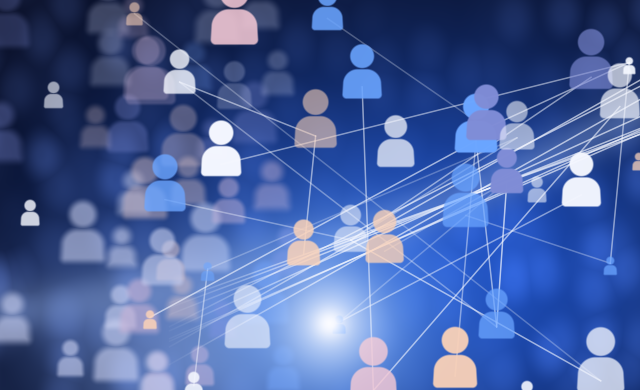
A Shadertoy shader for this background:

```glsl
// A network of people icons linked by thin light lines over a deep blue glow.
// Icons are signed distance shapes scattered by a low-discrepancy sequence;
// soft cellular blobs give the defocused backdrop, a curved beam crosses it.

const vec3 NIGHT = vec3(0.030, 0.045, 0.120);
const vec3 ROYAL = vec3(0.110, 0.310, 0.760);
const vec3 SKY   = vec3(0.400, 0.620, 0.960);
const vec3 HAZE  = vec3(0.560, 0.660, 0.860);
const vec3 SLATE = vec3(0.340, 0.420, 0.640);
const vec3 WHITE = vec3(0.960, 0.970, 1.000);
const vec3 PEACH = vec3(0.980, 0.820, 0.720);
const vec3 PINK  = vec3(0.950, 0.780, 0.830);
const vec3 LILAC = vec3(0.500, 0.550, 0.840);
const vec2 GLOW_AT = vec2(0.515, 0.170);   // fraction of the canvas
const vec2 SPREAD = vec2(0.7549, 0.5698);  // scatter step
const float EDGE = 0.0030;                 // edge softness
const float BLOB_SCALE = 9.0;
const int SHARP_ICONS = 36;
const int SOFT_ICONS = 40;
const int LINKS = 24;
const int RAYS = 9;

float hash(float n) { return fract(sin(n * 91.345 + 1.7) * 4375.85); }

vec2 hash2(vec2 c) {
    return fract(sin(vec2(dot(c, vec2(127.1, 311.7)), dot(c, vec2(269.5, 183.3)))) * 4375.85);
}

// Defocused lights: brightest soft blob among the neighbouring cells.
float blobs(vec2 p) {
    vec2 cell = floor(p), f = fract(p);
    float light = 0.0;
    for (int y = -1; y <= 1; y++)
    for (int x = -1; x <= 1; x++) {
        vec2 o = vec2(x, y), h = hash2(cell + o);
        float d = length((o + h - f) * vec2(1.2, 0.9));
        light = max(light, smoothstep(0.75, 0.1, d) * h.x * (0.4 + 0.6 * h.y));
    }
    return light;
}

float beamHeight(float x) { return 0.20 + 0.10 * x + 0.13 * x * x; }

// Head and shoulders standing on the origin, one unit tall.
float personDistance(vec2 p) {
    float head = length(p - vec2(0.0, 0.78)) - 0.22;
    p.y -= 0.27;
    float corner = p.y > 0.0 ? 0.25 : 0.08;
    vec2 q = abs(p) - vec2(0.35 - 0.06 * p.y, 0.27) + corner;
    float body = length(max(q, 0.0)) + min(max(q.x, q.y), 0.0) - corner;
    return min(head, body);
}

float person(vec2 p, float size, float blur) {
    return 1.0 - smoothstep(-blur, blur, personDistance(p / size) * size);
}

float thinLine(vec2 p, vec2 a, vec2 b) {
    vec2 ab = b - a;
    float t = clamp(dot(p - a, ab) / max(dot(ab, ab), 1e-4), 0.0, 1.0);
    return 1.0 - smoothstep(0.0003, EDGE + 0.0006, length(p - a - ab * t));
}

vec3 iconColour(float t) {
    return t < 0.40 ? WHITE : t < 0.54 ? PEACH : t < 0.66 ? PINK : t < 0.84 ? SKY * 1.05 : LILAC;
}

// Base of a sharp icon; about half of them gather along the beam.
vec2 node(float i, float span) {
    vec2 s = fract(0.37 + SPREAD * i);
    float x = pow(s.x, 0.75) * span;
    float nearBeam = beamHeight(x) + (s.y - 0.6) * 0.36;
    float gather = step(0.5, hash(i + 0.3)) * smoothstep(0.5, 0.8, x);
    return vec2(x, mix(s.y * 1.08 - 0.08, nearBeam, gather));
}

vec3 backdrop(vec2 p, float span) {
    vec2 q = (p - vec2(0.66 * span, 0.30)) * vec2(1.1, 1.6);
    vec3 col = mix(NIGHT, ROYAL, exp(-1.2 * dot(q, q)));
    float away = smoothstep(0.85, 0.25, p.x) + 0.6 * smoothstep(1.0, 1.6, p.x);
    float light = blobs(p * BLOB_SCALE) + 0.5 * blobs(p * BLOB_SCALE * 0.5 + 7.0);
    col += SLATE * light * mix(0.18, 0.60, min(away, 1.0)) * mix(1.0, 0.55, p.y);
    vec2 h = (p - vec2(0.33 * span, 0.12)) * vec2(1.0, 1.5);
    col = mix(col, HAZE, 0.65 * exp(-7.0 * dot(h, h)));
    float off = (p.y - beamHeight(p.x)) / 0.065;
    return mix(col, HAZE, 0.36 * exp(-off * off));
}

void mainImage(out vec4 fragColor, in vec2 fragCoord) {
    vec2 p = fragCoord / iResolution.y;
    float span = iResolution.x / iResolution.y;
    vec3 col = backdrop(p, span);

    // Defocused crowd, mostly on the left
    for (int k = 0; k < SOFT_ICONS; k++) {
        float i = float(k);
        vec2 s = fract(0.11 + SPREAD * i);
        vec2 at = vec2(s.x * (k % 4 == 0 ? 1.0 : 0.46) * span, s.y * 1.05 - 0.08);
        float size = mix(0.09, 0.18, hash(i + 40.1));
        float cover = person(p - at, size, mix(0.005, 0.016, hash(i + 60.2)));
        float dim = mix(0.60, 0.26, smoothstep(0.25, 0.75, at.y));
        vec3 tint = mix(iconColour(hash(i + 80.7)), LILAC, 0.35);
        col = mix(col, tint, cover * dim);
    }

    // Central glow
    float d = length(p - GLOW_AT * vec2(span, 1.0));
    col = mix(col, SKY, 0.75 * exp(-13.0 * d * d));
    col = mix(col, WHITE, 0.65 * exp(-85.0 * d * d));

    // Links between icons, then a fan of rays along the beam
    for (int k = 0; k < LINKS; k++) {
        float i = float(k);
        vec2 a = node(i, span), b = node(i + 3.0 + floor(hash(i + 5.5) * 9.0), span);
        vec2 lift = vec2(0.0, 0.03);
        col = mix(col, WHITE, thinLine(p, a + lift, b + lift) * mix(0.25, 0.70, hash(i + 9.1)));
    }
    for (int k = 0; k < RAYS; k++) {
        float i = float(k);
        vec2 pivot = vec2(0.60 * span, 0.40 + 0.09 * (hash(i + 21.0) - 0.5));
        vec2 dir = vec2(1.0, mix(0.28, 0.58, hash(i + 33.0)));
        float ray = thinLine(p, pivot - dir * 0.55, pivot + dir);
        col = mix(col, WHITE, ray * 0.65 * smoothstep(0.35, 0.9, p.x));
    }

    // Sharp icons, large and small
    for (int k = 0; k < SHARP_ICONS; k++) {
        float i = float(k), r = hash(i + 13.4);
        float size = r < 0.35 ? mix(0.04, 0.07, r / 0.35) : mix(0.11, 0.17, (r - 0.35) / 0.65);
        float cover = person(p - node(i, span), size, EDGE);
        float alpha = mix(0.55, 1.0, hash(i + 17.9));
        col = mix(col, iconColour(hash(i + 29.3)), cover * alpha);
    }

    col = mix(col, WHITE, 0.9 * exp(-700.0 * d * d) + 0.2 * exp(-60.0 * d * d));
    fragColor = vec4(clamp(col, 0.0, 1.0), 1.0);
}
```
